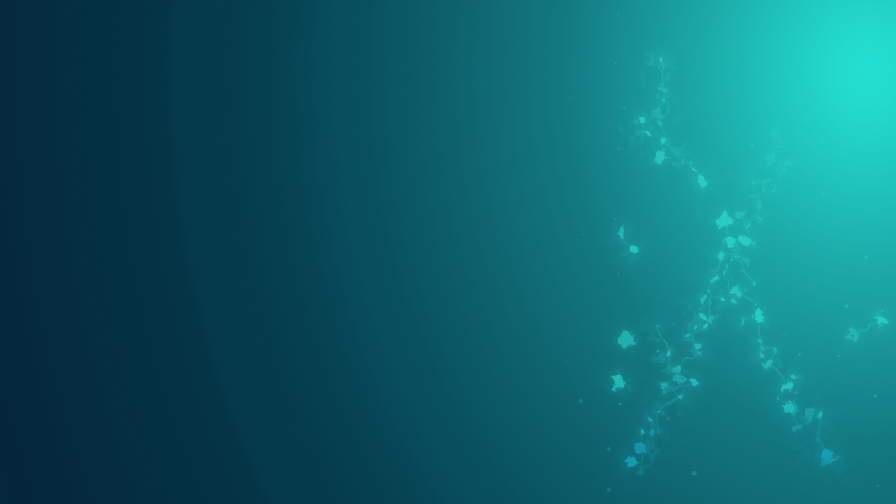
A Shadertoy shader for this background:

```glsl
// A deep teal backdrop lit by a soft glow at the upper right, with faint rings.
// A colour ramp over elliptical distance gives the light; jittered specks, crumbs
// and ragged filaments run along a few strands, with sparse dust around them.

#define GLOW_CENTRE vec2(1.725, 0.861)
#define GLOW_STRETCH vec2(1.0, 0.83)
#define RAMP_STEP 0.29
#define RING_STRENGTH 0.05
#define SPECK_OPACITY 0.88
#define FILAMENT_OPACITY 0.30
#define CRUMB_OPACITY 0.55
#define JITTER 0.065
#define RAGGEDNESS 0.014
#define DUST_CELL 0.085

const vec3 RAMP[7] = vec3[7](
    vec3(0.140, 0.890, 0.830), vec3(0.110, 0.672, 0.665),
    vec3(0.075, 0.475, 0.507), vec3(0.045, 0.352, 0.403),
    vec3(0.020, 0.256, 0.322), vec3(0.016, 0.195, 0.268),
    vec3(0.020, 0.153, 0.233));

// Strand ends: start in xy, end in zw
const vec4 STRANDS[10] = vec4[10](
    vec4(1.597, 0.792, 1.417, 0.421), vec4(1.417, 0.421, 1.273, 0.063),
    vec4(1.447, 0.456, 1.655, 0.074), vec4(1.308, 0.873, 1.313, 0.690),
    vec4(1.262, 0.762, 1.400, 0.646), vec4(1.238, 0.537, 1.255, 0.505),
    vec4(1.238, 0.331, 1.227, 0.245), vec4(1.697, 0.336, 1.750, 0.363),
    vec4(1.435, 0.560, 1.490, 0.445), vec4(1.308, 0.350, 1.343, 0.248));

vec2 hash2(vec2 p) {
    vec3 q = fract(p.xyx * vec3(0.1031, 0.1030, 0.0973));
    q += dot(q, q.yzx + 33.33);
    return fract((q.xx + q.yz) * q.zy);
}

vec2 noise2(vec2 p) {
    vec2 i = floor(p), f = fract(p);
    f = f * f * (3.0 - 2.0 * f);
    vec2 low = mix(hash2(i), hash2(i + vec2(1, 0)), f.x);
    vec2 high = mix(hash2(i + vec2(0, 1)), hash2(i + vec2(1, 1)), f.x);
    return mix(low, high, f.y);
}

float segmentDistance(vec2 p, vec2 a, vec2 b) {
    vec2 ab = b - a;
    float t = clamp(dot(p - a, ab) / max(dot(ab, ab), 1e-6), 0.0, 1.0);
    return length(p - a - ab * t);
}

vec3 rampColour(float d) {
    float s = clamp(d / RAMP_STEP, 0.0, 5.999);
    int i = int(s);
    return mix(RAMP[i], RAMP[i + 1], fract(s));
}

// Coverage of the specks, filaments and crumbs of one strand
float strandCover(vec2 p, vec4 ends, float seed, float rough, float crumbs, float pixel) {
    float span = distance(ends.xy, ends.zw);
    int count = 2 + int(span * span * 130.0);
    bool isPair = count == 2;
    float nearness = exp(-segmentDistance(p, ends.xy, ends.zw) * 45.0);
    float cover = isPair ? 0.0 : CRUMB_OPACITY * crumbs * nearness + 0.05 * nearness;
    vec2 previous = ends.xy;
    for (int i = 0; i < count; i++) {
        vec2 h = hash2(vec2(float(i) + 3.0, seed * 17.0 + 5.0));
        vec2 k = hash2(vec2(float(i) + 41.0, seed * 13.0 + 9.0));
        vec2 speck = mix(ends.xy, ends.zw, float(i) / float(count - 1));
        speck += (h - 0.5) * 2.0 * JITTER * span;
        float radius = isPair ? 0.005 + 0.09 * span : mix(0.003, 0.014, k.x * k.x);
        float d = length(p - speck) - radius * (0.45 + 1.0 * rough);
        float body = 1.0 - smoothstep(-0.001 - pixel, 0.002 + pixel, d);
        float halo = 0.3 * exp(-max(d, 0.0) * 80.0);
        cover = max(cover, SPECK_OPACITY * mix(0.55, 1.0, k.y) * max(body, halo));
        if (!isPair || span < 0.07) {
            float thread = 1.0 - smoothstep(0.0, 0.002 + pixel, segmentDistance(p, previous, speck));
            cover = max(cover, FILAMENT_OPACITY * thread * step(0.5, float(i)));
        }
        previous = speck;
    }
    return cover;
}

// Sparse small dots, one candidate in each cell
float dustCover(vec2 p, float pixel) {
    vec2 cell = floor(p / DUST_CELL);
    vec2 h = hash2(cell + 7.0), k = hash2(cell + 71.0);
    vec2 centre = (cell + 0.2 + 0.6 * h) * DUST_CELL;
    float radius = mix(0.001, 0.005, k.x * k.x);
    float dotMask = 1.0 - smoothstep(radius - pixel, radius + pixel, distance(p, centre));
    return dotMask * step(0.6, k.y) * smoothstep(1.05, 1.25, centre.x) * 0.5;
}

void mainImage(out vec4 fragColor, in vec2 fragCoord) {
    float pixel = 1.0 / iResolution.y;
    // Height is one unit; width is scaled to a 16:9 frame
    vec2 p = fragCoord / iResolution.xy * vec2(16.0 / 9.0, 1.0);

    // Glow and faint rings
    float d = length((p - GLOW_CENTRE) * GLOW_STRETCH);
    float rings = noise2(vec2(d * 22.0, 4.0)).x - 0.5;
    vec3 colour = rampColour(sqrt(d * d + 0.003) - 0.035);
    colour *= 1.0 + RING_STRENGTH * rings * smoothstep(0.7, 1.2, d);

    // Strands and dust, fading into the light
    float rough = 0.6 * noise2(p * 170.0).x + 0.4 * noise2(p * 330.0).x;
    float crumbs = smoothstep(0.62, 0.78, noise2(p * 95.0 + 13.0).x) * noise2(p * 23.0).y;
    vec2 ragged = p + RAGGEDNESS * (noise2(p * 75.0) - 0.5);
    float cover = dustCover(p, pixel);
    for (int i = 0; i < 10; i++)
        cover = max(cover, strandCover(ragged, STRANDS[i], float(i), rough, crumbs, pixel));
    cover *= smoothstep(0.0, 0.40, d);
    vec3 speckColour = mix(vec3(0.08, 0.63, 0.73), vec3(0.17, 0.83, 0.79), smoothstep(0.05, 0.30, p.y));
    colour = mix(colour, speckColour, cover);

    // Fine grain hides banding
    colour += (hash2(fragCoord).x - 0.5) / 255.0;
    fragColor = vec4(colour, 1.0);
}
```
